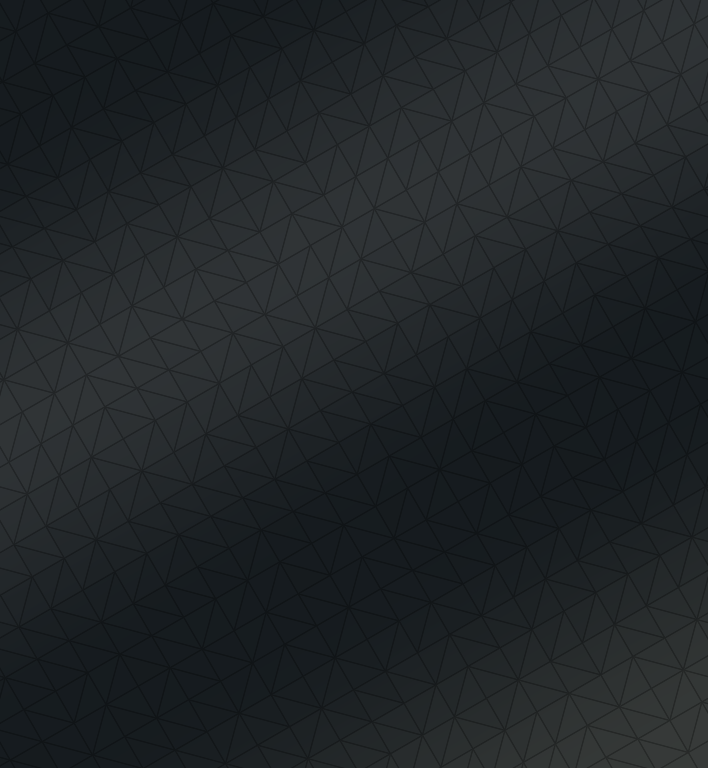
Write a WebGL 1 fragment shader that draws this background.

```glsl
precision highp float;

uniform vec2 u_resolution;

const float CELL_SIZE = 0.0481;
const vec2 GRID_ORIGIN = vec2(0.4105, 0.5729);
const vec2 ALONG_BAND = vec2(0.8660, 0.5);
const vec2 ACROSS_BAND = vec2(0.5, -0.8660);

const vec3 SHADOW = vec3(0.086, 0.107, 0.121);
const vec3 SLATE = vec3(0.186, 0.202, 0.211);
const vec3 WARM_GREY = vec3(0.215, 0.228, 0.222);

float hash(vec2 cell) {
    return fract(sin(dot(cell, vec2(127.1, 311.7))) * 43758.5453);
}

// Position in cells of the tilted square grid
vec2 toGrid(vec2 point) {
    vec2 offset = point - GRID_ORIGIN;
    return vec2(dot(offset, ALONG_BAND), dot(offset, ACROSS_BAND)) / CELL_SIZE;
}

// Mirror a cell at random so that its diagonal always runs along x = y
vec2 orientCell(vec2 cell, vec2 local) {
    float flip = step(0.5, hash(cell));
    return vec2(mix(local.x, 1.0 - local.x, flip), local.y);
}

// Diagonal light bands, measured in cells across them
vec3 bandColor(float across) {
    float ridge = smoothstep(-9.0, -1.8, across)
                * (1.0 - smoothstep(-1.8, 5.1, across));
    float corner = smoothstep(6.7, 15.4, across);
    vec3 color = mix(SHADOW, SLATE, ridge);
    return mix(color, WARM_GREY, corner);
}

// Distance to the nearest side or diagonal of a unit cell
float edgeDistance(vec2 local) {
    vec2 side = min(local, 1.0 - local);
    float diagonal = abs(local.x - local.y) * 0.7071;
    return min(min(side.x, side.y), diagonal);
}

float lineMask(float dist, float halfWidth, float pixel) {
    return 1.0 - smoothstep(halfWidth - 0.5 * pixel, halfWidth + 0.5 * pixel, dist);
}

void main() {
    vec2 point = gl_FragCoord.xy / u_resolution.y;
    float pixel = 1.0 / (u_resolution.y * CELL_SIZE);

    vec2 grid = toGrid(point);
    vec2 cell = floor(grid);
    vec2 local = orientCell(cell, fract(grid));

    // Facets lean towards the light at their centroid
    float upper = step(local.y, local.x);
    float centroid = cell.y + mix(2.0, 1.0, upper) / 3.0;
    vec3 color = bandColor(mix(grid.y, centroid, 0.65));
    color *= 0.985 + 0.03 * hash(cell + 0.37 * upper);

    // Thin dark seams
    float seam = lineMask(edgeDistance(local), 0.02, pixel);
    color *= 1.0 - 0.27 * seam;

    gl_FragColor = vec4(color, 1.0);
}
```
